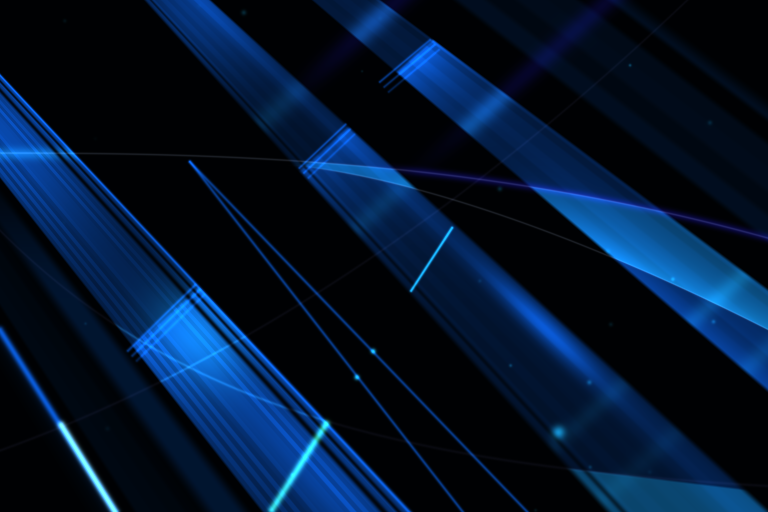
Reproduce this background procedurally as a Shadertoy shader.

```glsl
const vec3 NAVY = vec3(0.01, 0.14, 0.32);
const vec3 BLUE = vec3(0.04, 0.36, 0.86);
const vec3 CYAN = vec3(0.10, 0.66, 0.86);
const vec3 VIOLET = vec3(0.05, 0.04, 0.36);
const vec2 AXIS = vec2(0.67, -0.742);

float hash(float n) {
    n = fract(n * 0.1031);
    n *= n + 33.33;
    return fract(n * (n + n));
}

// Position across a beam: 0 at its left edge, 1 at its right edge.
// edges = left top, left bottom, right top, right bottom
float across(vec2 p, vec4 edges) {
    float left = mix(edges.y, edges.x, p.y);
    float right = mix(edges.w, edges.z, p.y);
    return (p.x - left) / (right - left);
}

float box(float u, float a, float b, float soft) {
    return smoothstep(a - soft, a + soft, u) * (1.0 - smoothstep(b - soft, b + soft, u));
}

float bump(float x, float center, float width) {
    float d = (x - center) / width;
    return exp(-d * d);
}

// Glow stretched along the beam axis
float glow(vec2 p, vec2 center, vec2 size) {
    vec2 d = p - center;
    vec2 q = vec2(dot(d, AXIS), dot(d, vec2(-AXIS.y, AXIS.x))) / size;
    return exp(-dot(q, q));
}

// Sharp start followed by a fade along the axis
float flare(vec2 p, vec2 start, float len) {
    float t = dot(p - start, AXIS);
    return smoothstep(-0.004, 0.004, t) * exp(-max(t, 0.0) / len);
}

float streak(vec2 p, vec2 a, vec2 b, float width) {
    vec2 d = b - a;
    float t = clamp(dot(p - a, d) / dot(d, d), 0.0, 1.0);
    return bump(length(p - a - d * t), 0.0, width);
}

float grain(float u, float count, float seed) {
    float x = u * count;
    float i = floor(x);
    return mix(hash(i + seed), hash(i + seed + 1.0), smoothstep(0.3, 0.7, fract(x)));
}

void mainImage(out vec4 fragColor, in vec2 fragCoord) {
    vec2 p = fragCoord / iResolution.y;
    p.x *= 1.5 * iResolution.y / iResolution.x;
    vec3 color = vec3(0.0, 0.004, 0.010);

    // Curved ribbon and the sweeping arcs
    float upper = 0.701 - 0.166 * pow(p.x / 1.5, 2.5);
    float lower = 0.678 - 0.322 * pow(max(p.x - 0.547, 0.0) / 0.953, 1.5);
    float ribbon = box(p.y, lower, upper, 0.002) * smoothstep(0.56, 0.66, p.x);
    float rim = ribbon * exp(-max(p.y - lower, 0.0) * 22.0);
    float sweep = 0.02 + 0.53 * exp(-p.x * 1.9);
    float rise = 0.12 + 0.36 * p.x + 0.22 * p.x * p.x;
    float arcs = bump(p.y, sweep, 0.003) + bump(p.y, rise, 0.003);
    float ribbonEdges = bump(p.y, upper, 0.002)
        + bump(p.y, lower, 0.002) * smoothstep(0.55, 0.7, p.x);

    // Crossing bars, visible mostly inside the beams
    float crossing = dot(p, AXIS);
    float bars = bump(crossing, -0.221, 0.022) + bump(crossing, 0.055, 0.02)
        + 0.7 * bump(crossing, 0.63, 0.018) + 0.5 * bump(crossing, 0.77, 0.02);

    // Left beam
    float u = across(p, vec4(-0.275, 0.508, -0.137, 0.80));
    float body = box(u, 0.02, 1.0, 0.015);
    body *= 1.0 - 0.9 * bump(u, 0.83, 0.03) - 0.85 * bump(u, 0.93, 0.02);
    float light = 0.34 + 0.5 * glow(p, vec2(0.02, 0.75), vec2(0.22, 0.12))
        + 0.6 * flare(p, vec2(0.322, 0.379), 0.22)
        + 0.45 * glow(p, vec2(0.66, 0.05), vec2(0.3, 0.06));
    light *= 0.72 + 0.4 * grain(u, 24.0, 3.0);
    color += body * (BLUE * light + CYAN * 0.4 * glow(p, vec2(0.39, 0.34), vec2(0.1, 0.07)));
    color += body * CYAN * (0.3 * bump(p.y, 0.70, 0.012) + 0.18 * arcs);
    color += BLUE * 0.75 * bump(u, 1.0, 0.018);
    color += NAVY * 0.55 * box(u, -0.34, -0.10, 0.06) * smoothstep(0.75, 0.4, p.y);
    color += NAVY * 0.25 * box(u, -1.1, -0.4, 0.1) * grain(u, 9.0, 8.0);

    // Central beam
    u = across(p, vec4(0.283, 1.19, 0.41, 1.50));
    body = box(u, 0.0, 1.0, 0.035) * (1.0 - 0.6 * bump(u, 0.09, 0.025));
    light = 0.2 + 0.42 * glow(p, vec2(0.38, 1.0), vec2(0.17, 0.1))
        + 0.5 * flare(p, vec2(0.635, 0.711), 0.13)
        + 0.55 * bump(u, 0.82, 0.14) * glow(p, vec2(1.07, 0.36), vec2(0.14, 0.1))
        + 0.12 * bump(u, 0.85, 0.2);
    light *= 0.85 + 0.3 * grain(u, 10.0, 17.0);
    color += body * (BLUE * light + CYAN * (0.32 * ribbon + 0.12 * bars));
    color += body * CYAN * 0.3 * box(p.y, -0.1, 0.08 - 0.12 * (p.x - 1.15), 0.003);

    // Right beam
    u = across(p, vec4(0.61, 1.777, 0.742, 2.08));
    body = box(u, 0.0, 1.0, 0.03);
    light = 0.25 + 0.8 * flare(p, vec2(0.797, 0.879), 0.09)
        + 0.5 * exp(-abs(u) * 2.5) * smoothstep(0.95, 1.25, p.x);
    light *= 0.85 + 0.3 * grain(u, 8.0, 31.0);
    color += body * (BLUE * light + CYAN * (0.22 * ribbon + 0.3 * rim + 0.26 * bars));

    // Faint beams in the upper right corner
    u = across(p, vec4(0.86, 2.16, 1.22, 2.55));
    color += NAVY * 0.42 * box(u, 0.0, 1.0, 0.08) * grain(u, 6.0, 44.0);
    color += VIOLET * 0.45 * bars * smoothstep(0.6, 0.9, p.y) * smoothstep(0.5, 0.75, p.x);

    // Fine arc lines
    color += vec3(0.10, 0.11, 0.13) * ribbonEdges + vec3(0.03, 0.03, 0.05) * arcs;
    color += VIOLET * 0.7 * bump(p.y, upper, 0.008) * smoothstep(0.7, 0.85, p.x);

    // Thin rays and bright strokes
    vec2 apex = vec2(0.371, 0.684);
    color += BLUE * 0.6 * streak(p, apex, vec2(0.904, 0.0), 0.003);
    color += BLUE * 0.6 * streak(p, apex, vec2(1.03, 0.0), 0.003);
    color += BLUE * 0.9 * streak(p, vec2(0.0, 0.355), vec2(0.225, 0.0), 0.007);
    color += vec3(0.5, 0.75, 0.7) * streak(p, vec2(0.12, 0.17), vec2(0.225, 0.0), 0.007);
    color += CYAN * streak(p, vec2(0.883, 0.555), vec2(0.803, 0.432), 0.0028);
    color += vec3(0.2, 0.75, 0.6) * streak(p, vec2(0.637, 0.172), vec2(0.531, 0.004), 0.007);
    for (int i = 0; i < 3; i++) {
        vec2 shift = AXIS * 0.013 * float(i);
        float fade = 0.55 - 0.12 * float(i);
        color += BLUE * fade * streak(p, vec2(0.585, 0.672) + shift, vec2(0.675, 0.757) + shift, 0.0025);
        color += BLUE * fade * streak(p, vec2(0.742, 0.840) + shift, vec2(0.84, 0.922) + shift, 0.0025);
        color += BLUE * fade * streak(p, vec2(0.25, 0.315) + shift, vec2(0.381, 0.443) + shift, 0.003);
    }

    // Sparks on the rays and scattered dust
    color += CYAN * (glow(p, vec2(0.697, 0.263), vec2(0.005)) + glow(p, vec2(0.729, 0.314), vec2(0.005)));
    color += CYAN * 0.7 * glow(p, vec2(1.091, 0.156), vec2(0.012));
    for (int i = 0; i < 24; i++) {
        float n = float(i) * 7.0 + 5.0;
        vec2 spot = vec2(1.5 * hash(n), hash(n + 2.0));
        color += CYAN * 0.35 * hash(n + 4.0) * glow(p, spot, vec2(0.002 + 0.003 * hash(n + 6.0)));
    }
    fragColor = vec4(min(color, 1.0), 1.0);
}
```
